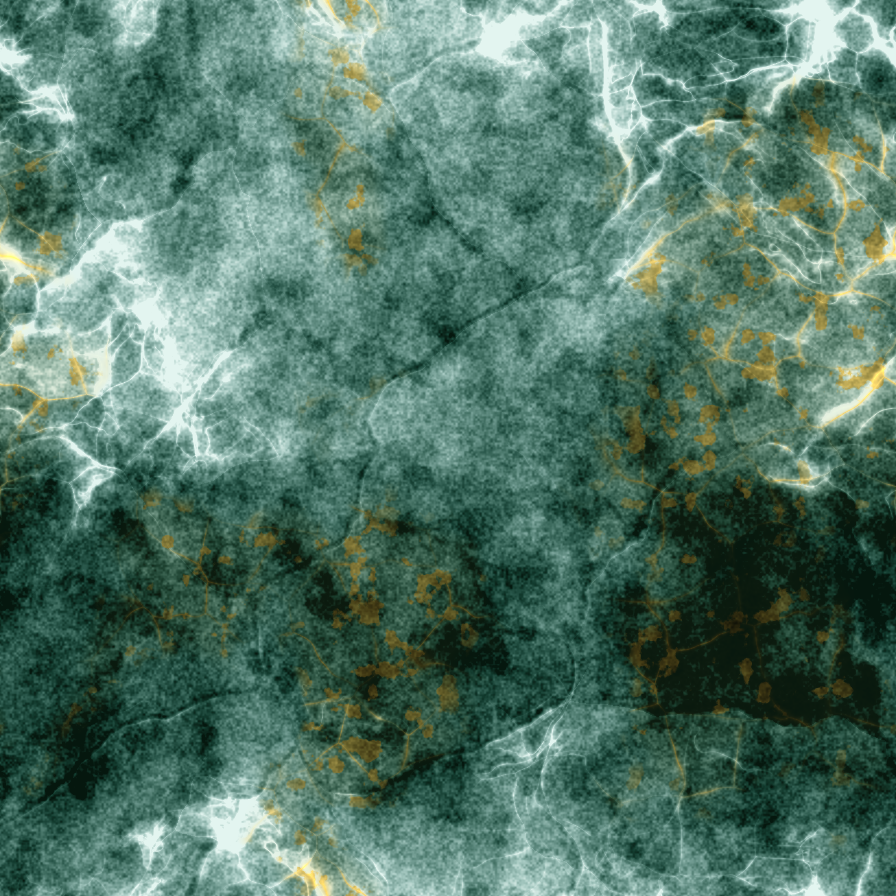
A three.js fragment shader for this texture:

```glsl
#define BASE_TONE 0.365
#define CLOUD_CONTRAST 1.15
#define MOTTLE_CONTRAST 0.42
#define GRAIN_CONTRAST 0.17
#define WARP_AMOUNT 0.26
#define VEIN_GLOW 0.46
#define HAZE_GLOW 0.17
#define GOLD_AMOUNT 0.75
#define OCTAVES 5

varying vec2 vUv;

const vec3 BLACK_GREEN = vec3(0.02, 0.09, 0.055);
const vec3 FOREST = vec3(0.07, 0.23, 0.18);
const vec3 JADE = vec3(0.16, 0.34, 0.29);
const vec3 SAGE = vec3(0.27, 0.45, 0.40);
const vec3 MIST = vec3(0.41, 0.58, 0.54);
const vec3 PALE = vec3(0.64, 0.78, 0.75);
const vec3 FROST = vec3(0.89, 0.96, 0.94);
const vec3 GOLD = vec3(0.62, 0.50, 0.16);

vec2 hash2(vec2 cell, float seed) {
  vec3 q = fract(vec3(cell.xyx + seed * 17.3) * vec3(0.1031, 0.1030, 0.0973));
  q += dot(q, q.yzx + 33.33);
  return fract((q.xx + q.yz) * q.zy);
}

vec2 wrapCell(vec2 cell, vec2 cells) {
  return floor(mod(cell + 0.5, cells));
}

float valueNoise(vec2 uv, vec2 cells, float seed) {
  vec2 p = uv * cells;
  vec2 i = floor(p);
  vec2 f = fract(p);
  f = f * f * (3.0 - 2.0 * f);
  float a = hash2(wrapCell(i, cells), seed).x;
  float b = hash2(wrapCell(i + vec2(1.0, 0.0), cells), seed).x;
  float c = hash2(wrapCell(i + vec2(0.0, 1.0), cells), seed).x;
  float d = hash2(wrapCell(i + 1.0, cells), seed).x;
  return mix(mix(a, b, f.x), mix(c, d, f.x), f.y);
}

float fbm(vec2 uv, vec2 cells, float seed) {
  float sum = 0.0;
  float weight = 0.516;
  for (int k = 0; k < OCTAVES; k++) {
    sum += weight * valueNoise(uv, cells, seed + float(k) * 3.1);
    cells *= 2.0;
    weight *= 0.5;
  }
  return sum;
}

// x: closeness to the nearest plate border, y: random value of the plate
vec2 plates(vec2 uv, float cells, float seed) {
  vec2 p = uv * cells;
  vec2 base = floor(p);
  float nearest = 9.0;
  float second = 9.0;
  float id = 0.0;
  for (int y = -1; y <= 1; y++) {
    for (int x = -1; x <= 1; x++) {
      vec2 cell = base + vec2(float(x), float(y));
      vec2 rnd = hash2(wrapCell(cell, vec2(cells)), seed);
      float d = length(cell + rnd - p);
      if (d < nearest) {
        second = nearest;
        nearest = d;
        id = fract(rnd.x * 7.0 + rnd.y * 13.0);
      } else {
        second = min(second, d);
      }
    }
  }
  return vec2(second - nearest, id);
}

float ramp(float low, float high, float t) {
  return clamp((t - low) / (high - low), 0.0, 1.0);
}

vec3 stoneColour(float t) {
  vec3 c = mix(BLACK_GREEN, FOREST, ramp(0.09, 0.23, t));
  c = mix(c, JADE, ramp(0.23, 0.34, t));
  c = mix(c, SAGE, ramp(0.34, 0.45, t));
  c = mix(c, MIST, ramp(0.45, 0.58, t));
  c = mix(c, PALE, ramp(0.58, 0.78, t));
  return mix(c, FROST, ramp(0.78, 1.0, t));
}

void main() {
  vec2 uv = vUv;
  vec2 bend = vec2(fbm(uv, vec2(4.0), 1.0), fbm(uv, vec2(4.0), 2.0)) - 0.5;
  vec2 warped = uv + WARP_AMOUNT * bend;

  // Clouded stone with dark blotches, faint drips and fine grain
  float clouds = fbm(warped, vec2(3.0), 5.0) - 0.5;
  float mottle = fbm(uv, vec2(22.0), 7.0) - 0.5;
  float drips = valueNoise(uv + 0.02 * bend, vec2(70.0, 5.0), 9.0) - 0.5;
  float grain = valueNoise(uv, vec2(230.0), 11.0) + valueNoise(uv, vec2(410.0), 12.0) - 1.0;
  float blotches = smoothstep(0.53, 0.68, fbm(uv, vec2(34.0), 13.0));
  float tone = BASE_TONE + CLOUD_CONTRAST * clouds + MOTTLE_CONTRAST * mottle;
  tone += 0.06 * drips + GRAIN_CONTRAST * grain - 0.13 * blotches;

  // Broken plates with shadowed cracks
  float gather = smoothstep(0.41, 0.63, fbm(warped, vec2(4.0), 15.0));
  vec2 large = plates(warped, 4.0, 17.0);
  vec2 small = plates(uv + 0.6 * WARP_AMOUNT * bend, 13.0, 19.0);
  tone += 0.10 * (large.y - 0.5) + 0.15 * gather * (small.y - 0.5);
  float crack = plates(warped + vec2(0.005, -0.005), 4.0, 17.0).x;
  tone -= 0.14 * (1.0 - smoothstep(0.0, 0.07, crack));

  // Pale veins along plate borders, with smoky haze
  float fray = 0.4 + 1.2 * smoothstep(0.35, 0.65, fbm(uv, vec2(18.0), 21.0));
  float veins = exp(-large.x * 38.0) * (0.25 + gather);
  veins += 0.5 * exp(-small.x * 24.0) * gather;
  float haze = exp(-large.x * 6.0) * gather;

  // Crinkled threads and smooth looping filaments
  for (int k = 0; k < 3; k++) {
    float n = float(k);
    float level = abs(fbm(warped, vec2(4.0 + 3.0 * n), 23.0 + 2.0 * n) - 0.5);
    veins += (0.75 - 0.15 * n) * exp(-level * 85.0) * gather;
    haze += 0.35 * exp(-level * 16.0) * gather;
    float loopLevel = abs(valueNoise(uv + 0.07 * bend, vec2(5.0 + 2.0 * n), 31.0 + n) - 0.5);
    veins += 0.22 * exp(-loopLevel * 120.0) * (0.2 + gather);
  }
  tone += VEIN_GLOW * min(veins, 1.3) * fray + HAZE_GLOW * haze * fray;
  vec3 colour = stoneColour(tone);

  // Golden flecks and thin gilded seams in scattered patches
  float goldPatch = smoothstep(0.53, 0.68, fbm(warped, vec2(5.0), 37.0));
  float flecks = smoothstep(0.60, 0.70, fbm(uv, vec2(48.0), 41.0));
  float seam = exp(-small.x * 30.0) * fray;
  float gilding = goldPatch * clamp(flecks + 0.6 * seam + 0.12, 0.0, 1.0);
  colour = mix(colour, GOLD * (0.45 + tone), GOLD_AMOUNT * gilding);

  gl_FragColor = vec4(clamp(colour, 0.0, 1.0), 1.0);
}
```
